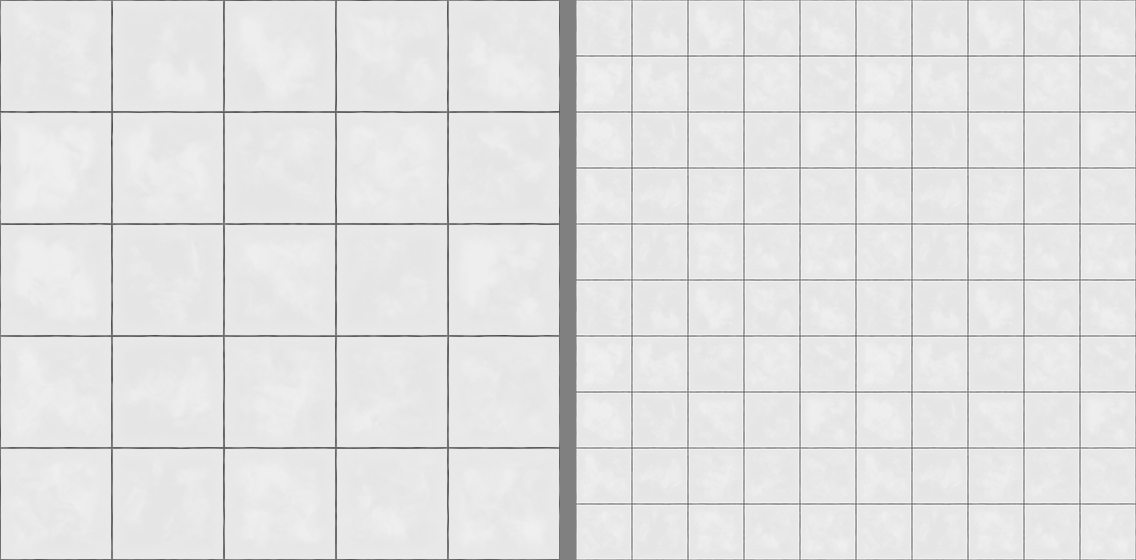
Left, the tile; right, the same tile 2 across and 2 down.
A WebGL 1 fragment shader for this texture:

```glsl
precision highp float;

uniform vec2 u_resolution;

const float TILES = 5.0;
const float JOINT_WIDTH = 0.0022;
const vec3 JOINT_COLOR = vec3(0.17);
const vec3 GLAZE_COLOR = vec3(0.898);
const vec3 RIM_COLOR = vec3(0.910);
const vec3 CLOUD_COLOR = vec3(0.940);

float hash(vec2 p, float seed) {
  vec3 q = fract(vec3(p.xyx + seed * 1.37) * vec3(0.1031, 0.1030, 0.0973));
  q += dot(q, q.yzx + 33.33);
  return fract((q.x + q.y) * q.z);
}

// Value noise whose lattice wraps after the given period
float noise(vec2 p, float period, float seed) {
  vec2 i = floor(p);
  vec2 f = fract(p);
  f = f * f * (3.0 - 2.0 * f);
  vec2 a = mod(i, period);
  vec2 b = mod(i + 1.0, period);
  return mix(mix(hash(a, seed), hash(vec2(b.x, a.y), seed), f.x),
             mix(hash(vec2(a.x, b.y), seed), hash(b, seed), f.x), f.y);
}

float fbm(vec2 p, float frequency, float seed) {
  float sum = 0.0;
  float weight = 0.5;
  for (int i = 0; i < 5; i++) {
    sum += weight * noise(p * frequency, frequency, seed + float(i) * 11.0);
    frequency *= 2.0;
    weight *= 0.5;
  }
  return sum / 0.97;
}

// Coverage of slightly wavering joints across one axis
float joint(float across, float along, float pixel, float seed) {
  float grid = across * TILES + 0.5;
  float lineSeed = seed + 17.0 * mod(floor(grid), TILES);
  float offset = (fract(grid) - 0.5) / TILES;
  float bend = noise(vec2(along * 40.0, 0.5), 40.0, lineSeed) - 0.5;
  float swell = noise(vec2(along * 90.0, 0.5), 90.0, lineSeed + 5.0) - 0.5;
  float halfWidth = 0.5 * JOINT_WIDTH * (1.0 + 0.35 * swell);
  float d = abs(offset + bend * 0.0006);
  return clamp((halfWidth - d) / pixel + 0.5, 0.0, 1.0);
}

// Pale blotches gathered towards the middle of a tile
float clouds(vec2 p, float inset, float seed) {
  vec2 warp = vec2(fbm(p, 5.0, seed + 3.0), fbm(p, 5.0, seed + 7.0)) - 0.5;
  float broad = fbm(p + warp * 0.25, 4.0, seed + 13.0);
  float fine = fbm(p + warp * 0.35, 11.0, seed + 29.0);
  float amount = mix(-0.10, 0.12, hash(vec2(3.0, 8.0), seed));
  float patches = smoothstep(0.32, 0.78, broad * 0.7 + fine * 0.3 + amount);
  float ragged = inset + (broad - 0.5) * 0.14;
  return patches * smoothstep(0.04, 0.24, ragged);
}

vec3 tileColor(vec2 p, float seed) {
  vec2 edge = min(p, 1.0 - p);
  float inset = min(edge.x, edge.y);
  float softInset = inset + (fbm(p, 6.0, seed + 41.0) - 0.5) * 0.04;
  vec3 color = mix(RIM_COLOR, GLAZE_COLOR, smoothstep(0.02, 0.18, softInset));
  color = mix(color, CLOUD_COLOR, 0.9 * clouds(p, inset, seed));
  float grain = noise(p * 48.0, 48.0, seed + 53.0) - 0.5;
  float tone = hash(vec2(5.0, 2.0), seed) - 0.5;
  return color + grain * 0.003 + tone * 0.004;
}

void main() {
  vec2 uv = gl_FragCoord.xy / u_resolution;
  vec2 pixel = 1.0 / u_resolution;
  vec2 cell = floor(uv * TILES);
  float seed = 1.0 + 61.0 * (cell.x + TILES * cell.y);

  vec3 color = tileColor(fract(uv * TILES), seed);

  // Dark joints between tiles
  float vertical = joint(uv.x, uv.y, pixel.x, 2.0);
  float horizontal = joint(uv.y, uv.x, pixel.y, 131.0);
  color = mix(color, JOINT_COLOR, max(vertical, horizontal));

  gl_FragColor = vec4(color, 1.0);
}
```
